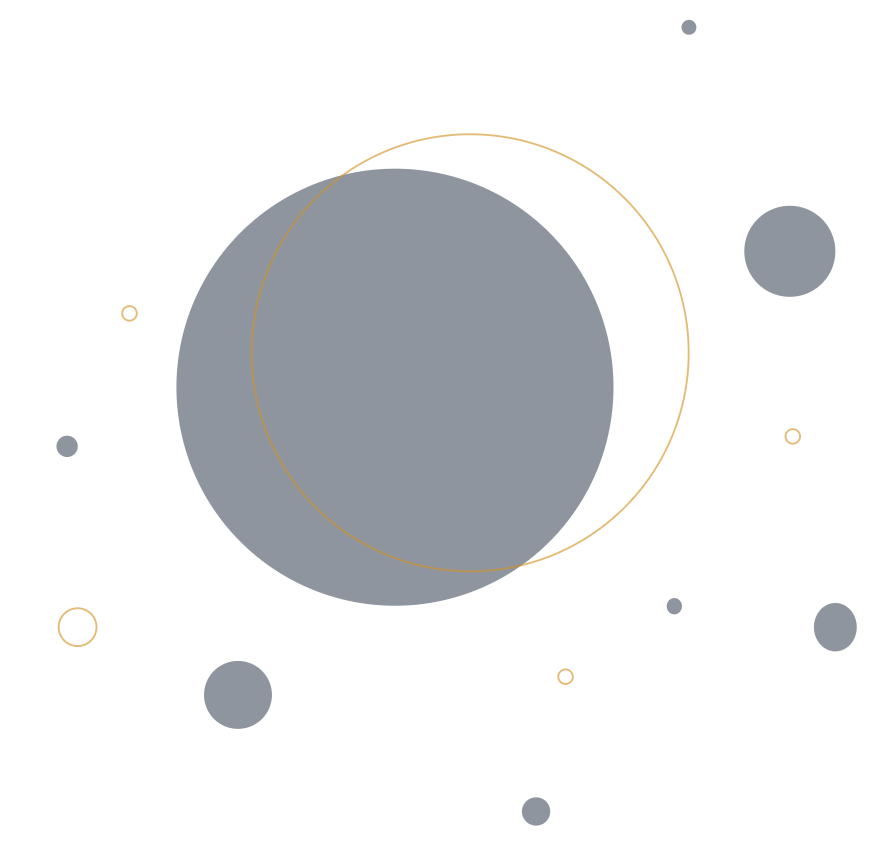
This background is drawn by a WebGL 1 fragment shader. Its source:

```glsl
precision highp float;

uniform vec2 u_resolution;

// Colours
const vec3 PAPER = vec3(1.0);
const vec3 SLATE = vec3(0.557, 0.584, 0.620);
const vec3 GOLD = vec3(0.82, 0.57, 0.14);
const float GOLD_OPACITY = 0.62;

// Lengths, as fractions of the canvas width
const float STROKE = 0.0021;
const float MAIN_RADIUS = 0.2439;
const float SMALL_RING = 0.0081;
const vec2 MAIN_DISC = vec2(0.4408, 0.5098);
const vec2 MAIN_RING = vec2(0.5247, 0.5482);

// Satellite ellipses: centre, then radii
const vec4 TOP_DOT = vec4(0.7689, 0.9115, 0.0083, 0.0083);
const vec4 RIGHT_DISC = vec4(0.8815, 0.6615, 0.0508, 0.0508);
const vec4 LEFT_DOT = vec4(0.0749, 0.4438, 0.0119, 0.0119);
const vec4 LOWER_DOT = vec4(0.7526, 0.2654, 0.0085, 0.0091);
const vec4 RIGHT_OVAL = vec4(0.9323, 0.2420, 0.0239, 0.0270);
const vec4 LOWER_DISC = vec4(0.2656, 0.1664, 0.0379, 0.0379);
const vec4 BOTTOM_DOT = vec4(0.5983, 0.0363, 0.0158, 0.0158);

// Satellite rings: centre, then radius
const vec3 LEFT_RING = vec3(0.1445, 0.5922, SMALL_RING);
const vec3 RIGHT_RING = vec3(0.8848, 0.4549, SMALL_RING);
const vec3 LARGE_RING = vec3(0.0866, 0.2420, 0.0211);
const vec3 LOWER_RING = vec3(0.6312, 0.1867, SMALL_RING);

float ellipseDistance(vec2 p, vec4 shape) {
  return (length((p - shape.xy) / shape.zw) - 1.0) * min(shape.z, shape.w);
}

float ringDistance(vec2 p, vec3 ring) {
  return abs(length(p - ring.xy) - ring.z) - 0.5 * STROKE;
}

float coverage(float distance, float pixel) {
  return clamp(0.5 - distance / pixel, 0.0, 1.0);
}

void main() {
  float pixel = 1.0 / u_resolution.x;
  vec2 p = gl_FragCoord.xy * pixel;

  // Filled shapes
  float fill = ellipseDistance(p, vec4(MAIN_DISC, vec2(MAIN_RADIUS)));
  fill = min(fill, ellipseDistance(p, TOP_DOT));
  fill = min(fill, ellipseDistance(p, RIGHT_DISC));
  fill = min(fill, ellipseDistance(p, LEFT_DOT));
  fill = min(fill, ellipseDistance(p, LOWER_DOT));
  fill = min(fill, ellipseDistance(p, RIGHT_OVAL));
  fill = min(fill, ellipseDistance(p, LOWER_DISC));
  fill = min(fill, ellipseDistance(p, BOTTOM_DOT));

  // Thin outlines
  float line = ringDistance(p, vec3(MAIN_RING, MAIN_RADIUS));
  line = min(line, ringDistance(p, LEFT_RING));
  line = min(line, ringDistance(p, RIGHT_RING));
  line = min(line, ringDistance(p, LARGE_RING));
  line = min(line, ringDistance(p, LOWER_RING));

  // Translucent gold over slate over paper
  vec3 colour = mix(PAPER, SLATE, coverage(fill, pixel));
  colour = mix(colour, GOLD, GOLD_OPACITY * coverage(line, pixel));
  gl_FragColor = vec4(colour, 1.0);
}
```
